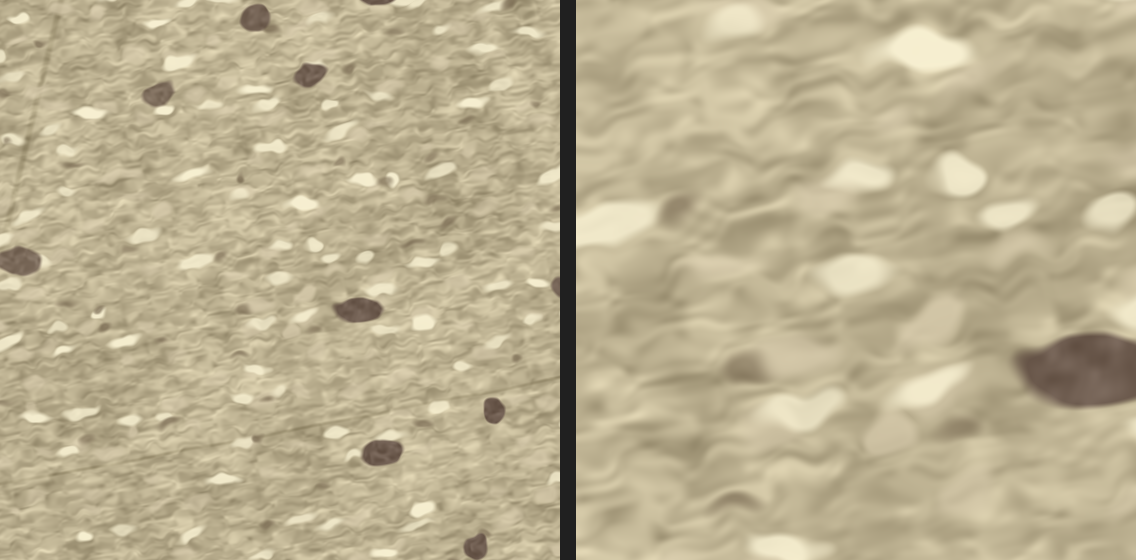
Left, the full canvas; right, a detail of the centre.
Write a three.js fragment shader that draws this texture.

```glsl
varying vec2 vUv;

float hash(vec2 p) {
  return fract(sin(dot(p, vec2(127.1, 311.7))) * 43758.5453);
}

float noise(vec2 p) {
  vec2 i = floor(p), f = fract(p);
  f = f * f * (3.0 - 2.0 * f);
  return mix(mix(hash(i), hash(i + vec2(1.0, 0.0)), f.x),
             mix(hash(i + vec2(0.0, 1.0)), hash(i + vec2(1.0, 1.0)), f.x), f.y);
}

mat2 turn(float a) {
  return mat2(cos(a), -sin(a), sin(a), cos(a));
}

// Scattered ellipses of the given half axes, one at most per grid cell
float spots(vec2 p, float cells, float density, vec2 axes, float soft, float seed) {
  vec2 home = floor(p * cells);
  float mask = 0.0;
  for (int y = -1; y <= 1; y++) {
    for (int x = -1; x <= 1; x++) {
      vec2 cell = home + vec2(float(x), float(y));
      vec2 key = cell + seed;
      vec2 center = cell + 0.1 + 0.8 * vec2(hash(key + 3.1), hash(key + 7.7));
      vec2 q = turn((hash(key + 13.3) - 0.5) * 0.7) * (p - center / cells);
      vec2 size = axes * mix(vec2(0.5, 0.65), vec2(1.25), vec2(hash(key + 19.9), hash(key + 23.7)));
      float d = (length(q / size) - 1.0) * size.y;
      float strength = mix(0.65, 1.0, hash(key + 31.3));
      float present = step(hash(key + 41.9), density);
      mask = max(mask, present * strength * (1.0 - smoothstep(-soft, soft, d)));
    }
  }
  return mask;
}

void main() {
  // Axes follow the fibres, which rise gently to the right
  vec2 p = turn(0.2) * vUv + 2.0;
  vec2 warp = vec2(noise(p * 55.0), noise(p * 55.0 + 37.0)) - 0.5;
  vec2 q = p + warp * vec2(0.014, 0.011);

  // Fibrous ground
  float grain = 0.5 * noise(q * vec2(38.0, 95.0))
              + 0.4 * noise(q * vec2(85.0, 170.0) + 11.0)
              + 0.25 * noise(q * vec2(12.0, 28.0) + 23.0)
              + 0.15 * noise(p * 4.0 + 5.0) - 0.65;
  vec3 color = vec3(0.735, 0.69, 0.565) + grain * vec3(0.34, 0.34, 0.32);

  // Faint scratches
  float longScratch = abs(vUv.y - 0.134 - 0.19 * vUv.x + 0.006 * (noise(vUv * 9.0) - 0.5));
  float steepScratch = abs(vUv.x - 0.006 - 0.24 * (vUv.y - 0.57));
  float scratch = (1.0 - smoothstep(0.0, 0.005, longScratch)) * mix(0.3, 1.0, noise(vUv * 14.0));
  scratch = max(scratch, 0.7 * (1.0 - smoothstep(0.001, 0.009, steepScratch)) * smoothstep(0.5, 0.62, vUv.y));
  color -= 0.12 * scratch;

  // Pale and bright gaps
  float pale = spots(q, 15.0, 0.5, vec2(0.022, 0.0105), 0.005, 50.0);
  float bright = spots(q, 14.0, 0.45, vec2(0.025, 0.0095), 0.0032, 90.0);
  color = mix(color, vec3(0.86, 0.81, 0.69), pale * 0.7);
  color = mix(color, vec3(0.97, 0.94, 0.82), bright);

  // Small flecks and large dark cells
  float flecks = spots(q, 13.0, 0.28, vec2(0.015, 0.0065), 0.004, 130.0);
  float bodies = spots(p + warp * 0.009, 5.0, 0.3, vec2(0.036, 0.02), 0.003, 170.0);
  color = mix(color, vec3(0.46, 0.40, 0.31), flecks * 0.75);
  vec3 bodyColor = vec3(0.43, 0.36, 0.31) + 0.12 * (noise(q * 120.0) - 0.5);
  color = mix(color, bodyColor, min(1.0, bodies * 1.15));

  gl_FragColor = vec4(color, 1.0);
}
```
